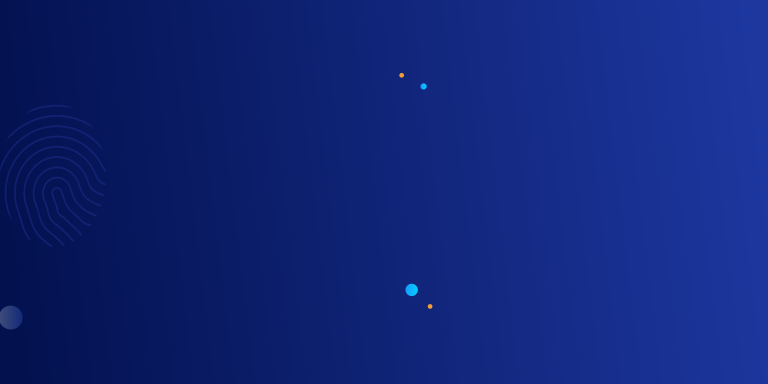
Reproduce this background procedurally as a WebGL 1 fragment shader.

```glsl
precision highp float;
// Deep blue gradient with a faint fingerprint, small bright dots and a pale disc.

uniform vec2 u_resolution;

const vec3 NAVY = vec3(0.012, 0.067, 0.31);
const vec3 ROYAL = vec3(0.112, 0.215, 0.625);
const vec3 RIDGE = vec3(0.12, 0.18, 0.55);
const vec3 ORANGE = vec3(0.96, 0.62, 0.22);
const vec3 AZURE = vec3(0.10, 0.60, 1.0);
const vec3 CYAN = vec3(0.0, 0.82, 1.0);
const vec3 MIST = vec3(0.25, 0.30, 0.48);
const vec3 INDIGO = vec3(0.07, 0.16, 0.47);

float segmentDistance(vec2 p, vec2 a, vec2 b) {
  vec2 ab = b - a;
  float h = clamp(dot(p - a, ab) / dot(ab, ab), 0.0, 1.0);
  return length(p - a - ab * h);
}

float smoothMin(float a, float b, float k) {
  float h = max(k - abs(a - b), 0.0) / k;
  return min(a, b) - 0.25 * h * h * k;
}

// Coverage of a shape from its signed distance and the pixel size.
float coverage(float d, float pixel) {
  return clamp(0.5 - d / pixel, 0.0, 1.0);
}

// Disc filled with a left-to-right blend of two colours.
vec3 paintDisc(vec3 base, vec2 p, vec2 center, float radius,
               vec3 left, vec3 right, float pixel) {
  vec2 q = p - center;
  vec3 fill = mix(left, right, clamp(0.5 + 0.5 * q.x / radius, 0.0, 1.0));
  return mix(base, fill, coverage(length(q) - radius, pixel));
}

// Evenly spaced ridges around a bent core that flares to the right.
float fingerprint(vec2 q, float pixel) {
  const float spacing = 0.103;
  const float halfWidth = 0.009;
  vec2 stretch = vec2(1.1, 1.0);
  vec2 tip = vec2(0.04, -0.18) * stretch;
  vec2 bend = vec2(0.10, -0.35) * stretch;
  vec2 tail = vec2(0.47, -0.70) * stretch;
  vec2 s = q * stretch;

  float core = smoothMin(segmentDistance(s, tip, bend),
                         segmentDistance(s, bend, tail), 0.03);
  float flare = segmentDistance(s, vec2(0.43, -0.58), vec2(1.1, -0.58));
  float d = smoothMin(core, flare, 0.12);

  float ridge = abs(fract(d / spacing) - 0.5) * spacing - halfWidth;
  float outline = (length(q / vec2(0.53, 0.72)) - 1.0) * 0.53;
  return coverage(ridge, pixel) * coverage(outline, pixel);
}

void main() {
  vec2 uv = gl_FragCoord.xy / u_resolution;
  vec2 p = gl_FragCoord.xy / u_resolution.y;
  float pixel = 1.0 / u_resolution.y;

  // Slightly tilted background gradient
  float t = clamp(uv.x + 0.06 * (uv.y - 0.5), 0.0, 1.0);
  vec3 color = mix(NAVY, ROYAL, t);

  // Fingerprint in its own local scale
  const float printScale = 0.26;
  vec2 q = (p - vec2(0.138, 0.544)) / printScale;
  color = mix(color, RIDGE, 0.5 * fingerprint(q, pixel / printScale));

  // Pale disc at the left edge
  color = paintDisc(color, p, vec2(0.028, 0.173), 0.031, MIST, INDIGO, pixel);

  // Upper and lower pairs of dots
  color = paintDisc(color, p, vec2(1.046, 0.804), 0.006, ORANGE, ORANGE, pixel);
  color = paintDisc(color, p, vec2(1.103, 0.775), 0.008, AZURE, CYAN, pixel);
  color = paintDisc(color, p, vec2(1.072, 0.245), 0.016, AZURE, CYAN, pixel);
  color = paintDisc(color, p, vec2(1.120, 0.202), 0.006, ORANGE, ORANGE, pixel);

  gl_FragColor = vec4(color, 1.0);
}
```
